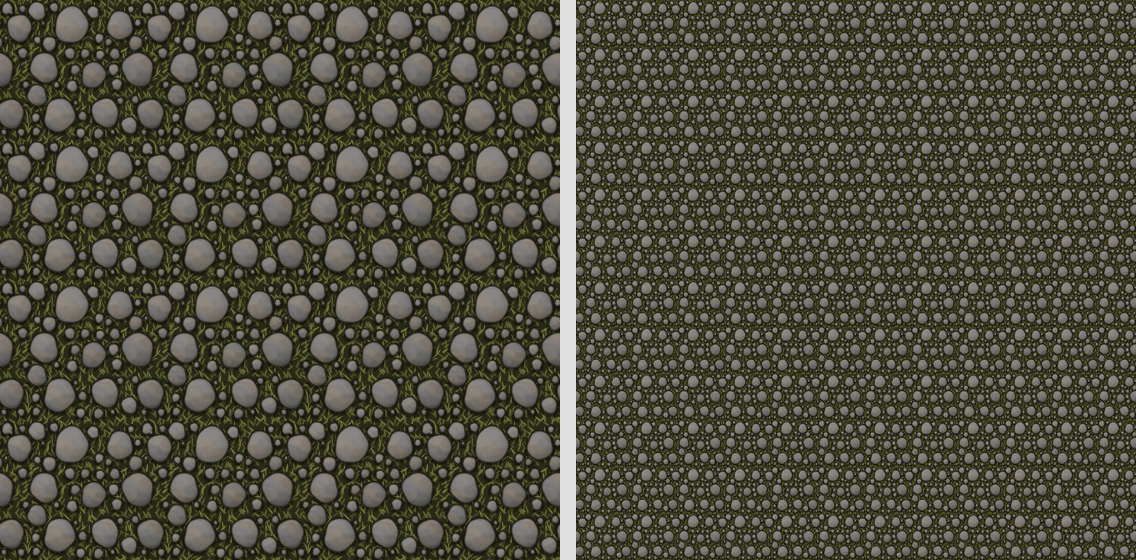
Left, the tile; right, the same tile 3 across and 3 down.
Write a Shadertoy shader that draws this texture.

```glsl
vec3 hash3(vec3 p) {
    p = fract(p * vec3(.1031, .1030, .0973));
    p += dot(p, p.yxz + 33.33);
    return fract((p.xxy + p.yxx) * p.zyx);
}

// Stone i of the 3x3 cells around p: centre, radius, random value
vec4 stoneSeed(vec2 p, float n, int i) {
    float row = floor(p.y * n) + float(i / 3) - 1.;
    float shift = hash3(vec3(mod(row, n), n, 7.)).x;
    float column = floor(p.x * n - shift) + float(i % 3) - 1.;
    vec3 h = hash3(vec3(mod(column, n), mod(row, n), n));
    vec2 centre = (vec2(column + shift, row) + .5 + .22 * (h.xy - .5)) / n;
    return vec4(centre, mix(.28, .4, h.z) / n, h.x * 40.);
}

// Signed distance to an uneven, slightly tall pebble
float stoneEdge(vec2 d, float radius, float random) {
    float a = atan(d.y, d.x + 1e-5);
    float bumps = 1. - .06 * cos(2. * a + .8 * sin(random))
        + .04 * sin(3. * a + random) + .022 * sin(5. * a + random * 2.3);
    return length(d) - radius * bumps;
}

float largeGap(vec2 p) {
    float gap = 1.;
    for (int i = 0; i < 9; i++) {
        vec4 s = stoneSeed(p, 3., i);
        gap = min(gap, stoneEdge(p - s.xy, s.z, s.w));
    }
    return gap;
}

float mediumGap(vec2 p) {
    float gap = largeGap(p);
    for (int i = 0; i < 9; i++) {
        vec4 s = stoneSeed(p, 5., i);
        if (length(p - s.xy) > .16) continue;
        float radius = min(s.z, largeGap(s.xy) - .012);
        if (radius > .02) gap = min(gap, stoneEdge(p - s.xy, radius, s.w));
    }
    return gap;
}

// Nearest stone of three sizes; smaller ones shrink to fit the gaps
float nearestStone(vec2 p, out vec4 stone) {
    float gap = 1.;
    stone = vec4(0, 0, 1, 0);
    for (int level = 0; level < 3; level++) {
        float n = level == 0 ? 3. : level == 1 ? 5. : 9.;
        for (int i = 0; i < 9; i++) {
            vec4 s = stoneSeed(p, n, i);
            vec2 d = p - s.xy;
            if (length(d) > s.z * 1.15 + .05) continue;
            float room = level == 0 ? 1. : level == 1 ? largeGap(s.xy) : mediumGap(s.xy);
            float radius = min(s.z, room - .01);
            float edge = stoneEdge(d, radius, s.w);
            if (radius > .014 && edge < gap) {
                gap = edge;
                stone = vec4(d, radius, s.w);
            }
        }
    }
    return gap;
}

// Layers of leaning, tapered blades
vec3 grassColor(vec2 p, float px) {
    const float n = 14.;
    vec3 color = vec3(.16, .16, .09);
    for (int layer = 0; layer < 4; layer++) {
        for (int i = 0; i < 9; i++) {
            vec2 cell = floor(p * n) + vec2(i % 3 - 1, 1 - i / 3);
            vec3 h = hash3(vec3(mod(cell, n), float(layer) + 20.));
            vec2 d = p * n - cell - h.xy;
            float lean = 2.2 * (h.z - .5);
            float t = dot(d, vec2(sin(lean), cos(lean))) / .85;
            float across = dot(d, vec2(cos(lean), -sin(lean))) + .25 * (h.x - .5) * t * t;
            float width = .1 * (1. - t * t);
            float mask = smoothstep(px * n, -px * n, abs(across) - width)
                * smoothstep(0., .1, t) * smoothstep(1., .9, t);
            float glow = clamp(t * .6 + .13 * float(layer) + .3 * (h.y - .5), 0., 1.);
            color = mix(color, mix(vec3(.23, .23, .12), vec3(.55, .56, .27), glow), mask);
        }
    }
    return color;
}

// Domed stone with soft cellular facets and brushed streaks
vec3 stoneColor(vec4 stone, float gap) {
    vec2 q = stone.xy / stone.z;
    vec3 facet = vec3(0);
    for (int i = 0; i < 9; i++) {
        vec2 cell = floor(q * 1.5) + vec2(i % 3 - 1, i / 3 - 1);
        vec2 point = (cell + hash3(vec3(cell + 50., stone.w)).xy) / 1.5;
        facet += vec3(point, 1) * exp(-22. * dot(point - q, point - q));
    }
    vec2 tilt = mix(q, facet.xy / max(facet.z, 1e-6), .6);
    float streak = sin(q.x * 5. + q.y * 9. + stone.w + 1.5 * sin(q.x * 4. - q.y * 3.))
        + .5 * sin(q.x * 19. - q.y * 13. + stone.w);
    float light = .83 + .3 * dot(tilt, vec2(-.4, .9)) - .25 * pow(dot(q, q), 2.)
        + .03 * streak + .1 * sin(stone.w * 3.);
    vec3 color = mix(vec3(.22, .21, .19), vec3(.55, .53, .51), clamp(light, 0., 1.));
    color += vec3(.02, .005, -.01) * sin(q.x * 2. + q.y * 3. + stone.w);
    return mix(vec3(.14, .13, .10), color, smoothstep(.001, .016, -gap));
}

void mainImage(out vec4 fragColor, in vec2 fragCoord) {
    vec2 p = fract(fragCoord / iResolution.xy * 4.);
    float px = 2.5 / iResolution.y;
    vec4 stone;
    float gap = nearestStone(p, stone);
    // Contact shadow, deeper beneath each stone
    float reach = .022 - .012 * clamp(stone.y / stone.z, -1., 1.);
    vec3 color = grassColor(p, px) * mix(.5, 1., smoothstep(0., reach, gap));
    color = mix(color, stoneColor(stone, gap), smoothstep(px, -px, gap));
    fragColor = vec4(color, 1);
}
```
